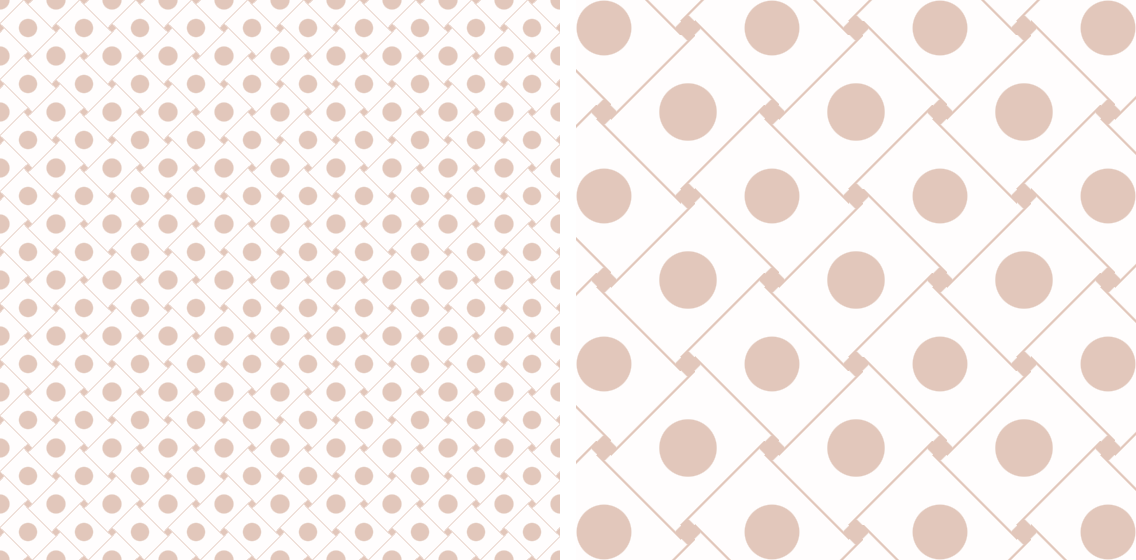
Left: the whole. Right: its middle third, enlarged.
Give the GLSL for this pattern, as a Shadertoy shader.

```glsl
const float REPEATS = 10.0;
const float KNOT = 0.08;         // half side of the small squares
const float LINE_WIDTH = 0.014;
const float DOT_EVEN = 0.171;
const float DOT_ODD = 0.163;
const vec3 PAPER = vec3(1.0, 0.993, 0.992);
const vec3 BLUSH = vec3(0.885, 0.782, 0.733);

// Share of a pixel covered by a shape with signed distance d
float coverage(float d, float pixel) {
    return clamp(0.5 - d / pixel, 0.0, 1.0);
}

// Coverage of a line, also when it is thinner than a pixel
float lineCoverage(float d, float width, float pixel) {
    return coverage(d - 0.5 * width, pixel) - coverage(d + 0.5 * width, pixel);
}

// Strips lie along alternate diagonals, with a knot at each crossing
float weave(vec2 local, float pixel) {
    vec2 edge = (abs(local) - (0.5 - KNOT)) * sqrt(0.5);
    float knot = coverage(-min(edge.x, edge.y), pixel);
    return max(knot, lineCoverage(edge.y, LINE_WIDTH, pixel));
}

float dotMask(vec2 local, float radius, float pixel) {
    return coverage(length(local) * sqrt(0.5) - radius, pixel);
}

void mainImage(out vec4 fragColor, in vec2 fragCoord) {
    vec2 p = fragCoord / iResolution.xy * REPEATS;
    float pixel = 1.3 * REPEATS / min(iResolution.x, iResolution.y);

    // Diagonal checkerboard with a dot in the middle of each cell
    vec2 diagonal = vec2(p.x + p.y, p.x - p.y);
    vec2 id = floor(diagonal + 0.5);
    vec2 local = diagonal - id;
    bool odd = mod(id.x + id.y, 2.0) > 0.5;

    float ink = weave(odd ? local.yx : local, pixel);
    ink = max(ink, dotMask(local, odd ? DOT_ODD : DOT_EVEN, pixel));

    fragColor = vec4(mix(PAPER, BLUSH, ink), 1.0);
}
```
